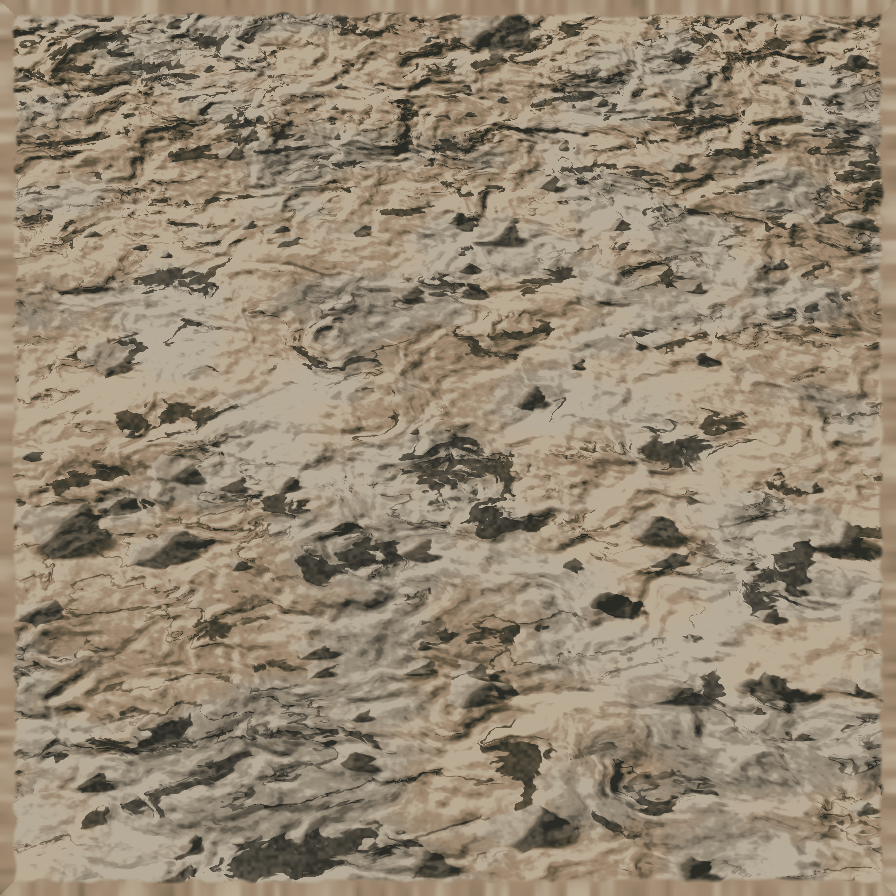
Give the GLSL for this texture, as a WebGL 2 fragment shader.

```glsl
#version 300 es
precision highp float;

uniform vec2 u_resolution;
out vec4 fragColor;

float hash(vec2 p) {
    return fract(sin(dot(p, vec2(127.1, 311.7))) * 43758.5453);
}

float noise(vec2 p) {
    vec2 i = floor(p), f = fract(p);
    f = f * f * (3.0 - 2.0 * f);
    return mix(mix(hash(i), hash(i + vec2(1, 0)), f.x),
               mix(hash(i + vec2(0, 1)), hash(i + vec2(1, 1)), f.x), f.y);
}

float fbm(vec2 p) {
    float sum = 0.0, amp = 0.516;
    for (int i = 0; i < 5; i++) {
        sum += amp * noise(p);
        p = mat2(1.6, 1.2, -1.2, 1.6) * p + 5.3;
        amp *= 0.5;
    }
    return sum;
}

// Folded soil height
float soil(vec2 p) {
    vec2 warp = vec2(fbm(p * 0.8 + 3.0), fbm(p * 0.8 + 17.0)) - 0.5;
    return fbm(p + 2.6 * warp);
}

// Faceted stones, each lit from the upper left and casting a shadow
void stones(vec2 p, float density, float relief, inout float tone, inout float grey) {
    for (int j = -1; j <= 1; j++)
    for (int i = -1; i <= 1; i++) {
        vec2 id = floor(p) + vec2(i, j);
        if (hash(id + 7.7) > density) continue;
        vec2 d = p - id - 0.25 - 0.5 * vec2(hash(id), hash(id + 3.1));
        float size = mix(0.15, 0.4, pow(hash(id + 5.3), 1.5));
        float tilt = 6.28 * hash(id + 9.1);
        float edge = -1.0;
        for (int k = 0; k < 5; k++) {
            float side = float(k);
            float a = tilt + 1.257 * (side + 0.6 * hash(id + side));
            edge = max(edge, dot(d, vec2(cos(a), sin(a))) / mix(0.65, 1.2, hash(id + side + 20.0)));
        }
        float shade = length((d - size * vec2(0.4, -0.6)) / vec2(1.25, 0.6)) / size;
        tone = mix(tone, 0.06, 0.85 * (1.0 - smoothstep(0.55, 0.95, shade)));
        float body = 1.0 - smoothstep(0.9, 1.04, edge / size);
        float split = 0.8 * d.x - 0.5 * d.y + size * 1.1 * (hash(id + 2.0) - 0.45);
        float face = smoothstep(-0.04, 0.04, split);
        tone = mix(tone, mix(0.74, 0.2, face) + relief, body);
        grey = mix(grey, 0.75, body);
    }
}

vec3 palette(float t) {
    vec3 c = mix(vec3(0.16, 0.17, 0.14), vec3(0.39, 0.34, 0.26), smoothstep(0.05, 0.32, t));
    c = mix(c, vec3(0.62, 0.53, 0.43), smoothstep(0.3, 0.62, t));
    return mix(c, vec3(0.73, 0.67, 0.58), smoothstep(0.6, 0.86, t));
}

void main() {
    vec2 uv = gl_FragCoord.xy / u_resolution;

    // Ground shrinks and flattens with distance
    vec2 ground = vec2((uv.x - 0.5) * (1.0 + uv.y), 1.7 * (uv.y + 0.5 * uv.y * uv.y));
    vec2 p = ground * 11.0;
    float far = smoothstep(0.68, 0.95, uv.y);

    // Relief lit from the upper left
    float height = soil(p);
    float relief = 2.3 * (height - soil(p + vec2(-0.09, 0.13)));
    float patches = fbm(ground * 4.0 + 31.0);
    float tone = 0.71 + relief * (1.0 + 0.5 * far) + 0.7 * (patches - 0.5);
    float grey = smoothstep(0.42, 0.64, fbm(ground * 6.0 + 53.0));

    // Thin cracks and dark hollows
    vec2 bent = p + 1.5 * (height - 0.5) * vec2(2.0, 1.0);
    float crack = 1.0 - smoothstep(0.005, 0.035, abs(fbm(bent * vec2(0.8, 1.1) + 71.0) - 0.5));
    tone -= 0.36 * crack * smoothstep(0.42, 0.6, noise(p * 0.7 + 9.0));
    float hollow = fbm(bent * (1.1 + 0.5 * far) + 90.0) + 0.03 * far;
    tone = mix(tone, 0.1, 0.85 * smoothstep(0.655, 0.71, hollow));

    // Pebbles, then boulders
    vec2 rough = 0.5 * vec2(height - 0.5, patches - 0.5);
    stones(ground * 14.0 + 2.0 * rough, 0.13, 0.6 * relief, tone, grey);
    stones(ground * 5.5 + rough + 40.0, 0.24, 0.7 * relief, tone, grey);

    tone += 0.13 * (noise(uv * 230.0) - 0.5);
    vec3 color = palette(tone);
    float luma = dot(color, vec3(0.3, 0.59, 0.11));
    color = mix(color, luma * vec3(1.04, 1.0, 0.9), 0.65 * grey);

    // Smeared strips across the border
    vec2 inset = min(uv, 1.0 - uv);
    float margin = min(inset.x, inset.y);
    vec2 along = inset.x < inset.y ? vec2(uv.y * 110.0, uv.x * 25.0)
                                   : vec2(uv.x * 110.0, uv.y * 25.0 + 60.0);
    float streak = 0.44 + 0.32 * noise(along) + 0.12 * noise(along * vec2(0.3, 1.0) + 8.0);
    float border = 1.0 - smoothstep(0.014, 0.02, margin + 0.006 * (noise(uv * 60.0) - 0.5));
    color = mix(color, palette(streak), border);

    fragColor = vec4(color, 1.0);
}
```
